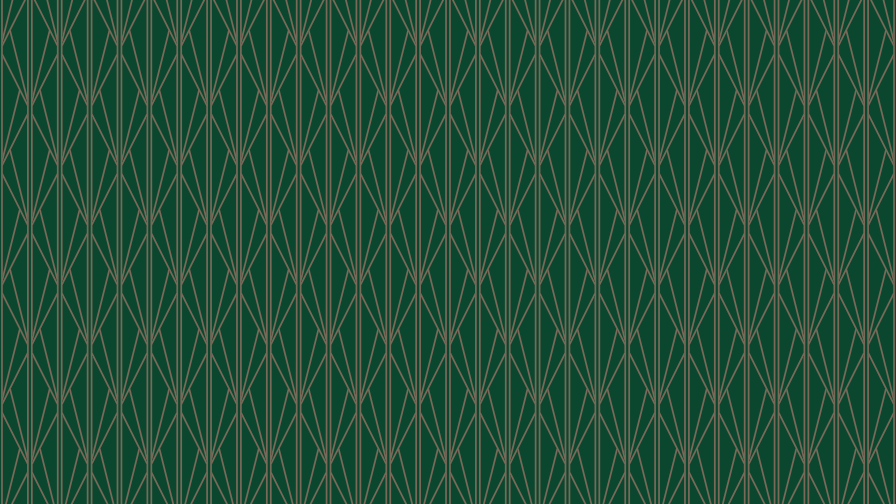
This pattern is drawn by a WebGL 2 fragment shader. Its source:

```glsl
#version 300 es
precision highp float;
// Art deco wallpaper: paired vertical stripes with half-drop fans of thin rays on green.

uniform vec2 u_resolution;
out vec4 fragColor;

const float COLUMNS = 30.0;

// Distance to a steep ray that rises from a fan's foot to the edge of the scale above.
float rayDistance(float across, float up) {
    vec2 tip = vec2(2.0, 8.0) / 3.0;
    vec2 q = vec2(across, up);
    return length(q - tip * clamp(dot(q, tip) / dot(tip, tip), 0.0, 1.0));
}

// Box-filtered coverage of a line, all lengths in columns.
float lineCoverage(float d, float pixel) {
    return clamp((0.029 - d) / pixel + 0.5, 0.0, 1.0);
}

void main() {
    float pixel = COLUMNS / u_resolution.x;
    vec2 p = gl_FragCoord.xy * pixel;

    // Mirrored panel: 0 on odd stripe pairs, 1 on even ones; fans repeat every 4 columns.
    float across = abs(mod(p.x, 2.0) - 1.0);
    float up = mod(p.y - 1.2, 4.0);

    // Zigzag outline of the scales.
    float zigzag = abs(abs(up - 2.0) - 2.0 + 2.0 * across) / sqrt(5.0);

    // Steep rays at both feet, the second shifted by half a repeat.
    float rays = min(rayDistance(across, up),
                     rayDistance(1.0 - across, mod(up + 2.0, 4.0)));
    float fan = lineCoverage(min(zigzag, rays), pixel);

    // Paired stripes, with the narrow gap between them kept clear.
    float fromPair = min(across, 1.0 - across);
    float stripe = lineCoverage(abs(fromPair - 0.066), pixel);
    fan *= clamp((fromPair - 0.066) / pixel + 0.5, 0.0, 1.0);

    vec3 green = vec3(0.045, 0.28, 0.18);
    vec3 bronze = vec3(0.47, 0.41, 0.35);
    fragColor = vec4(mix(green, bronze, max(stripe, fan)), 1.0);
}
```
